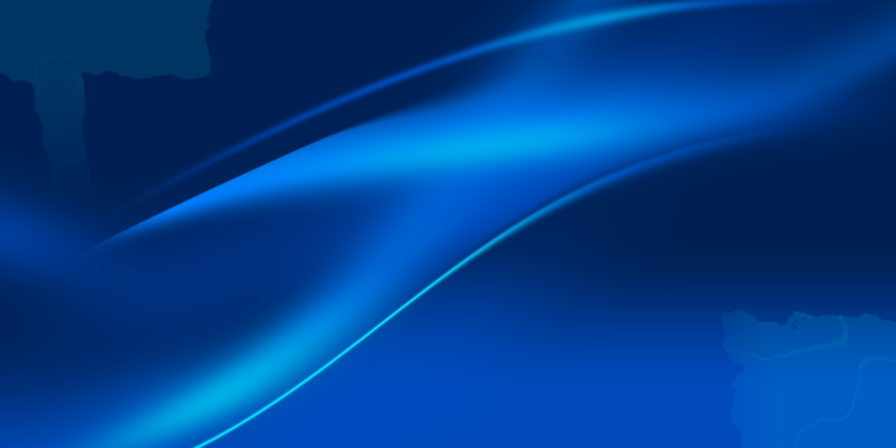
Write a WebGL 1 fragment shader that draws this background.

```glsl
precision highp float;

// Abstract deep blue backdrop: a bright ribbon, a cyan beam and two thin arcs.
// Soft glows and curve distances are layered over a dark gradient, with two
// faint noise-edged land silhouettes in opposite corners.

uniform vec2 u_resolution;

#define RIBBON_STRENGTH 0.97
#define BEAM_STRENGTH 0.92
#define BEAM_WIDTH 0.105
#define ARC_WIDTH 0.010
#define LINE_WIDTH 0.0045
#define LAND_ROUGHNESS 0.07
#define LAND_SCALE 13.0
#define VEIN_SCALE 7.0
#define VEIN_STRENGTH 0.10

const vec3 DEEP  = vec3(0.0, 0.125, 0.325);
const vec3 NAVY  = vec3(0.0, 0.21, 0.56);
const vec3 ROYAL = vec3(0.0, 0.31, 0.78);
const vec3 AZURE = vec3(0.0, 0.49, 1.0);
const vec3 CYAN  = vec3(0.0, 0.72, 0.92);
const vec3 TEAL  = vec3(0.0, 0.29, 0.46);

float sq(float v) { return v * v; }
float bell(float v) { return exp(-v * v); }
float fall(float a, float b, float v) { return 1.0 - smoothstep(a, b, v); }

float hash(vec2 p) {
  vec3 q = fract(p.xyx * 0.1031);
  q += dot(q, q.yzx + 33.33);
  return fract((q.x + q.y) * q.z);
}

float noise(vec2 p) {
  vec2 i = floor(p), f = fract(p);
  f = f * f * (3.0 - 2.0 * f);
  return mix(mix(hash(i), hash(i + vec2(1, 0)), f.x),
             mix(hash(i + vec2(0, 1)), hash(i + vec2(1, 1)), f.x), f.y);
}

float fbm(vec2 p) {
  float sum = 0.0, amp = 0.5;
  for (int i = 0; i < 4; i++) {
    sum += amp * noise(p);
    p = p * 2.03 + 7.1;
    amp *= 0.5;
  }
  return sum;
}

// Rotated elliptical glow.
float glow(vec2 p, vec2 center, vec2 radius, float angle) {
  vec2 d = p - center;
  float c = cos(angle), s = sin(angle);
  d = vec2(c * d.x + s * d.y, c * d.y - s * d.x) / radius;
  return exp(-dot(d, d));
}

// Cubic through four heights at s = 0, 1, 2, 3.
float cubic(float s, vec4 h) {
  float a = s - 1.0, b = s - 2.0, c = s - 3.0;
  return -h.x * a * b * c / 6.0 + h.y * s * b * c / 2.0
         - h.z * s * a * c / 2.0 + h.w * s * a * b / 6.0;
}

float box(vec2 p, vec2 center, vec2 halfSize) {
  vec2 d = abs(p - center) - halfSize;
  return length(max(d, 0.0)) + min(max(d.x, d.y), 0.0);
}

// Height of the S-shaped line that crosses the lower half.
float lineHeight(float x) {
  return -0.196 + 0.96 / (1.0 + exp(-2.0 * (x - 0.86) / 0.62));
}

vec3 background(vec2 p, float aboveLine) {
  float horizon = mix(0.27, 0.47, smoothstep(0.4, 0.9, p.x));
  vec3 col = mix(DEEP, ROYAL, 0.9 * fall(horizon - 0.36, horizon, p.y));
  col = mix(col, NAVY, 0.65 * glow(p, vec2(0.45, 0.38), vec2(0.4, 0.14), 0.4));
  col = mix(col, NAVY, 0.6 * glow(p, vec2(1.5, 0.87), vec2(0.38, 0.13), 0.3));
  col = mix(col, ROYAL, 0.6 * glow(p, vec2(0.0, 0.48), vec2(0.26, 0.09), -0.3));
  col = mix(col, ROYAL, 0.4 * glow(p, vec2(0.95, 0.22), vec2(0.35, 0.13), 0.6));
  return mix(col, ROYAL, 0.9 * aboveLine * glow(p, vec2(1.08, 0.55), vec2(0.38, 0.13), 0.35));
}

// Corner silhouettes with fine branching veins.
vec3 addLand(vec3 col, vec2 p) {
  float rough = LAND_ROUGHNESS * (fbm(p * LAND_SCALE) - 0.47);
  float upper = box(p, vec2(0.15, 1.1), vec2(0.31, 0.265));
  float trunk = abs(p.x - 0.15 - 0.12 * (0.7 - p.y)) - 0.05;
  upper = min(upper, max(trunk, p.y - 0.9)) + rough;
  float lower = box(p, vec2(2.0, 0.0), vec2(0.36, 0.285)) + 1.6 * rough;
  float vein = fall(0.0, 0.03, abs(noise(p * VEIN_SCALE + 0.3 * fbm(p * 20.0)) - 0.5));
  float upperMask = fall(-0.003, 0.003, upper) * smoothstep(0.5, 0.85, p.y);
  float lowerMask = fall(-0.003, 0.003, lower) * smoothstep(1.5, 1.75, p.x);
  col = mix(col, TEAL, upperMask * (0.48 + VEIN_STRENGTH * vein));
  return mix(col, CYAN, lowerMask * (0.17 + VEIN_STRENGTH * vein));
}

vec3 addBeam(vec3 col, vec2 p) {
  float center = cubic(p.y * 3.0, vec4(0.27, 0.785, 1.06, 1.32));
  float body = bell((p.x - center) / BEAM_WIDTH) * smoothstep(-0.1, 0.12, p.y);
  float strength = BEAM_STRENGTH * mix(1.0, 0.5, smoothstep(0.25, 0.65, p.y));
  col = mix(col, AZURE, 0.4 * glow(p, vec2(0.42, 0.11), vec2(0.28, 0.1), 0.35));
  return mix(col, mix(CYAN, AZURE * 0.9, smoothstep(0.1, 0.42, p.y)), body * strength);
}

vec3 addRibbon(vec3 col, vec2 p) {
  float along = p.x - 0.195;
  float top = 0.448 + 0.5 * along - 0.06 * sq(along);
  float core = cubic((p.x - 0.19) / 0.6, vec4(0.445, 0.64, 0.715, 0.895));
  float grow = smoothstep(0.1, 1.0, p.x);
  float width = p.y > core ? mix(0.07, 0.12, grow) : mix(0.018, 0.075, grow);
  width *= mix(1.0, 0.7, smoothstep(1.3, 1.8, p.x));
  float edge = mix(0.007, 0.07, smoothstep(0.7, 1.1, p.x));
  float body = bell((p.y - core) / width) * smoothstep(0.0, edge, top - p.y);
  float strength = smoothstep(0.16, 0.4, p.x) * mix(1.0, 0.36, smoothstep(1.2, 1.75, p.x));
  col = mix(col, ROYAL, 0.5 * glow(p, vec2(1.65, 0.745), vec2(0.26, 0.06), 0.1));
  vec3 tint = mix(AZURE, CYAN, 0.8 * glow(p, vec2(1.08, 0.668), vec2(0.36, 0.055), 0.12));
  return mix(col, tint, body * strength * RIBBON_STRENGTH);
}

vec3 addArcs(vec3 col, vec2 p, float lineOffset) {
  float d = 1.75 - p.x;
  float arc = 1.0 - (0.262 - 0.033 * d) * sq(d);
  float shine = bell((p.x - 1.32) / 0.22);
  float body = bell((p.y - arc) / (ARC_WIDTH * (1.0 + 0.5 * shine)));
  body *= smoothstep(0.15, 0.9, p.x) * fall(1.45, 1.95, p.x);
  col = mix(col, mix(ROYAL, CYAN, 0.75 * shine), 0.85 * body);

  float spread = smoothstep(0.85, 1.45, p.x);
  float width = LINE_WIDTH * mix(1.0, lineOffset < 0.0 ? 4.0 : 1.6, spread);
  float thread = bell(lineOffset / width) * fall(1.3, 1.85, p.x);
  vec3 tint = mix(vec3(0.05, 0.9, 1.0), vec3(0.0, 0.36, 0.82), spread);
  return mix(col, tint, thread * mix(0.95, 0.75, spread));
}

void main() {
  vec2 p = gl_FragCoord.xy / u_resolution * vec2(2.0, 1.0);
  float lineOffset = p.y - lineHeight(p.x);
  vec3 col = background(p, smoothstep(-0.01, 0.03, lineOffset));
  col = addLand(col, p);
  col = addBeam(col, p);
  col = addRibbon(col, p);
  gl_FragColor = vec4(addArcs(col, p, lineOffset), 1.0);
}
```
